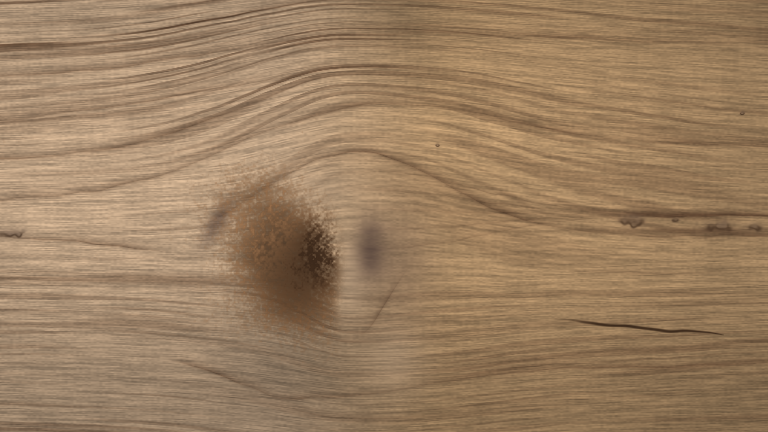
Write a WebGL 2 fragment shader that draws this texture.

```glsl
#version 300 es
precision highp float;
uniform vec2 u_resolution;
out vec4 fragColor;

const vec2 HEART = vec2(0.81, 0.42);
const vec3 PALE = vec3(0.73, 0.62, 0.505);
const vec3 HONEY = vec3(0.685, 0.555, 0.405);
const vec3 UMBER = vec3(0.34, 0.245, 0.175);
const vec3 BARK = vec3(0.43, 0.305, 0.20);
const vec3 PITCH = vec3(0.19, 0.125, 0.08);
const vec3 PLUM = vec3(0.33, 0.26, 0.23);
// Small knots and specks: centre, half width, half height
const vec4 KNOTS[7] = vec4[7](
  vec4(1.463, 0.488, 0.026, 0.013), vec4(1.667, 0.477, 0.034, 0.012),
  vec4(1.748, 0.475, 0.014, 0.009), vec4(1.565, 0.491, 0.009, 0.006),
  vec4(1.718, 0.738, 0.005, 0.004), vec4(1.013, 0.664, 0.005, 0.004),
  vec4(0.030, 0.460, 0.024, 0.009));

float hash(vec2 p) {
  return fract(sin(dot(p, vec2(127.1, 311.7))) * 43758.5453);
}
float noise(vec2 p) {
  vec2 i = floor(p), f = fract(p);
  f = f * f * (3.0 - 2.0 * f);
  return mix(mix(hash(i), hash(i + vec2(1, 0)), f.x),
             mix(hash(i + vec2(0, 1)), hash(i + vec2(1, 1)), f.x), f.y);
}
float fbm(vec2 p) {
  float sum = 0.0, gain = 0.53;
  for (int i = 0; i < 4; i++, gain *= 0.5) {
    sum += gain * noise(p);
    p = p * 2.03 + 17.3;
  }
  return sum;
}
float blob(vec2 p, vec2 centre, vec2 radius) {
  vec2 q = (p - centre) / radius;
  return exp(-dot(q, q));
}
// Grain level: straight far away, parted around the heart
float grainLevel(vec2 p, vec2 heart) {
  float sink = smoothstep(0.0, 0.42, p.x - heart.x) * blob(p, vec2(p.x, 0.38), vec2(0.16));
  vec2 d = p + vec2(0.0, 0.07 * sink) - heart;
  float stretch = d.x < 0.0 ? 1.8 : 0.8;
  float r2 = d.x * d.x * stretch * stretch + d.y * d.y;
  float spread = mix(0.05, 0.16, smoothstep(-0.1, 0.1, d.y));
  spread *= 1.0 - 0.45 * smoothstep(0.35, 0.6, d.y);
  return d.y * r2 / (r2 + spread);
}
// Vein humped at crest; ends are the heights left and right, span the widths
float vein(vec2 p, vec2 ends, vec2 crest, vec2 span, float width) {
  float x = p.x - crest.x;
  float u = x / (x < 0.0 ? span.x : span.y);
  float d = p.y - mix(x < 0.0 ? ends.x : ends.y, crest.y, exp(-u * u));
  return exp(-abs(d) / (d > 0.0 ? width : width * 0.35));
}
float taperedCrack(vec2 p, vec2 a, vec2 b, float width, float pixel) {
  vec2 ab = b - a;
  float t = clamp(dot(p - a, ab) / dot(ab, ab), 0.0, 1.0);
  float w = width * sqrt(t * (1.0 - t) * 4.0);
  return smoothstep(w + pixel, w - pixel, length(p - a - ab * t)) * smoothstep(0.0, 0.35, t);
}

void main() {
  float pixel = 1.0 / u_resolution.y;
  vec2 p = gl_FragCoord.xy * pixel;
  float wobble = fbm(p * vec2(4.0, 7.0)) - 0.5;
  float level = grainLevel(p, HEART) + 0.016 * wobble;
  float fibre = mix(p.y, level, 0.5);
  float leftSide = smoothstep(1.05, 0.6, p.x);

  // Broad tone
  vec3 col = mix(HONEY, PALE, leftSide);
  col *= 0.98 + 0.06 * blob(p, vec2(0.3, 0.62), vec2(0.55, 0.2)) + 0.05 * blob(p, vec2(1.15, 0.69), vec2(0.35, 0.1));
  col *= 1.0 - 0.18 * smoothstep(0.46, 0.0, p.y) - 0.07 * smoothstep(0.78, 1.0, p.y);
  col *= 1.0 - 0.10 * smoothstep(1.25, 1.78, p.x) - 0.14 * blob(p, vec2(0.93, 1.05), vec2(0.09, 0.25));
  col *= 1.0 - 0.17 * blob(p, vec2(0.68, 0.18), vec2(0.18, 0.13));

  // Scattered rings and hairlines
  float dense = 0.4 + 0.35 * smoothstep(0.70, 0.92, p.y) * (0.4 + leftSide);
  float streak = fbm(vec2(p.x * 1.1 + 3.0, level * 50.0));
  float hairline = noise(vec2(p.x * 2.6, level * 140.0)) * (0.5 + noise(vec2(p.x * 1.5, level * 18.0)));
  col = mix(col, UMBER, dense * (0.45 * smoothstep(0.54, 0.8, streak) + 0.7 * smoothstep(0.58, 1.0, hairline)));

  // Main veins arching over and under the heart
  vec2 v = p + vec2(0.0, 0.014 * wobble + 0.006 * (noise(p * vec2(22.0, 9.0)) - 0.5));
  float veins = 0.55 * vein(v, vec2(0.53, 0.66), vec2(0.90, 0.76), vec2(0.48, 0.40), 0.012);
  veins += 0.75 * vein(v, vec2(0.40, 0.455), vec2(0.82, 0.645), vec2(0.33, 0.30), 0.012) * smoothstep(0.46, 0.52, p.x);
  veins += 0.55 * vein(v, vec2(0.705, 0.80), vec2(0.85, 0.83), vec2(0.6), 0.010) * smoothstep(0.8, 0.4, p.x);
  veins += 0.50 * vein(v, vec2(0.81, 0.90), vec2(0.90, 0.92), vec2(0.6), 0.010);
  veins += 0.50 * vein(v, vec2(0.63, 0.70), vec2(0.80, 0.80), vec2(0.4), 0.010) * smoothstep(0.7, 0.5, p.x);
  veins += 0.60 * vein(v, vec2(0.17, 0.155), vec2(0.68, 0.075), vec2(0.17, 0.40), 0.008) * smoothstep(0.38, 0.46, p.x);
  veins += 0.65 * vein(v, vec2(0.452, 0.4), vec2(0.60, 0.40), vec2(0.35), 0.007) * smoothstep(0.42, 0.3, p.x);
  for (float i = 0.0; i < 5.0; i++) // fan falling away to the right
    veins += 0.32 * vein(v, vec2(0.5), vec2(0.86, 0.60 - 0.045 * i), vec2(0.1, 0.34), 0.006)
      * smoothstep(0.84, 0.95, p.x + 0.02 * i) * step(0.5, 0.62 - 0.02 * i + 0.2 * hairline) ;
  col = mix(col, UMBER, min(veins * (0.4 + 0.8 * noise(vec2(p.x * 7.0, level * 60.0))), 0.85));
  col = mix(col, PLUM, 0.6 * blob(p, vec2(0.495 + 0.5 * (p.y - 0.47), 0.485), vec2(0.022, 0.05)));

  // Fine fibres, hair and grit
  float fibres = noise(vec2(p.x * 9.0, fibre * 210.0));
  float hair = noise(vec2(p.x * 26.0, fibre * 440.0 + 9.0));
  float grit = noise(p * vec2(150.0, 290.0));
  col *= 1.0 + 0.15 * (fibres - 0.5) + 0.21 * (hair - 0.5) + 0.12 * (grit - 0.5);

  // Pale swellings and plum shadow beside the heart
  float pale = 0.55 * blob(p, vec2(0.71, 0.555), vec2(0.10, 0.05))
    + 0.65 * blob(p, vec2(0.81, 0.36), vec2(0.04, 0.09)) + 0.5 * blob(p, vec2(0.91, 0.17), vec2(0.07, 0.08));
  col = mix(col, PALE * (0.8 + 0.14 * fibres + 0.16 * hair), pale);
  col = mix(col, UMBER, 0.5 * vein(v, vec2(0.1, 0.42), vec2(0.82, 0.22), vec2(0.1, 0.10), 0.012) * blob(p, vec2(0.89, 0.29), vec2(0.07)));
  float shade = 0.7 * blob(p, vec2(0.856, 0.425), vec2(0.032, 0.065)) + 0.32 * blob(p, vec2(0.92, 0.40), vec2(0.08, 0.13));
  col = mix(col, PLUM, shade * (0.7 + 0.3 * fibres + 0.3 * hair));

  // Crumbling bark patch, darkest toward its right edge
  float crumbs = mix(fbm(p * vec2(120.0, 105.0)), noise(p * vec2(230.0, 210.0)), 0.4);
  float body = blob(p, vec2(0.77 - 0.25 * p.y, 0.40), vec2(0.14, 0.19)) + 0.45 * wobble;
  float rough = smoothstep(0.15, 0.8, body + 0.6 * (crumbs - 0.5));
  rough *= smoothstep(0.80, 0.765, p.x + 0.06 * wobble + 0.04 * (crumbs - 0.5));
  col = mix(col, BARK * (0.45 + 1.1 * crumbs), 0.88 * rough);
  float pit = blob(p, vec2(0.745, 0.42), vec2(0.05, 0.075)) + 0.6 * blob(p, vec2(0.68, 0.36), vec2(0.08, 0.10));
  col = mix(col, PITCH, clamp(pit * (1.6 * crumbs - 0.1), 0.0, 0.85) * rough);

  // Small knots with dark rims, then the long crack
  for (int i = 0; i < 7; i++) {
    vec2 q = (p - KNOTS[i].xy) / KNOTS[i].zw;
    float d = length(q) + 0.8 * (noise(p * 90.0) - 0.5);
    col = mix(col, PLUM, 0.4 * exp(-d * d));
    col = mix(col, PITCH, 0.55 * exp(-8.0 * (d - 0.75) * (d - 0.75)) * smoothstep(0.9, -0.5, q.y));
  }
  col = mix(col, UMBER, 0.4 * blob(p, vec2(1.58, 0.466), vec2(0.25, 0.006)));
  col = mix(col, PITCH, 0.85 * taperedCrack(v, vec2(1.25, 0.266), vec2(1.675, 0.225), 0.0032, pixel));
  fragColor = vec4(clamp(col, 0.0, 1.0), 1.0);
}
```
